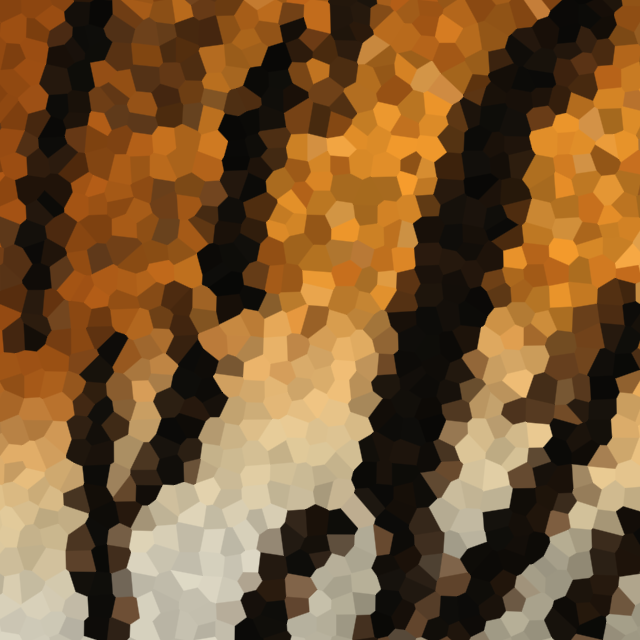
Give the GLSL for this texture, as a WebGL 2 fragment shader.

```glsl
#version 300 es
precision highp float;
// Striped tiger fur as a mosaic of flat cells: rust and gold fading to cream, under dark bands.

#define GRID 29.0          // cells across the canvas
#define JITTER 0.8         // how far sites wander inside their cell
#define RAGGED 0.016       // unevenness of the stripe outline
#define VARIATION 0.34     // brightness spread between cells
#define STRIPES 16
#define BOLD 11            // stripes from this index on are faint brown

uniform vec2 u_resolution;
out vec4 outColor;

const vec3 INK   = vec3(0.045, 0.042, 0.032);
const vec3 UMBER = vec3(0.25, 0.14, 0.06);
const vec3 RUST  = vec3(0.60, 0.30, 0.07);
const vec3 GOLD  = vec3(0.82, 0.52, 0.15);
const vec3 PEACH = vec3(0.86, 0.68, 0.42);
const vec3 CREAM = vec3(0.83, 0.75, 0.58);
const vec3 ASH   = vec3(0.80, 0.78, 0.71);
const vec3 OLIVE = vec3(0.55, 0.52, 0.42);

// Stripe spines: upper end, lower end, and (sideways bend, upper radius, lower radius)
const vec2 TOP[STRIPES] = vec2[](
  vec2(0.15, 1.0), vec2(0.46, 0.94), vec2(0.56, 1.0), vec2(0.92, 1.0),
  vec2(0.735, 0.66), vec2(0.625, 0.26), vec2(0.168, 0.455), vec2(0.305, 0.41),
  vec2(0.51, 0.19), vec2(0.985, 0.49), vec2(1.0, 0.17), vec2(0.265, 0.54),
  vec2(0.33, 1.0), vec2(0.97, 0.55), vec2(0.45, 0.84), vec2(0.93, 0.93));
const vec2 TIP[STRIPES] = vec2[](
  vec2(0.045, 0.46), vec2(0.365, 0.55), vec2(0.525, 0.9), vec2(0.735, 0.66),
  vec2(0.625, 0.26), vec2(0.585, 0.0), vec2(0.165, 0.03), vec2(0.19, 0.2),
  vec2(0.41, 0.0), vec2(0.70, 0.02), vec2(0.9, 0.02), vec2(0.305, 0.42),
  vec2(0.275, 0.85), vec2(0.81, 0.35), vec2(0.53, 0.83), vec2(0.86, 0.84));
const vec3 FORM[STRIPES] = vec3[](
  vec3(-0.02, 0.036, 0.018), vec3(-0.03, 0.03, 0.045), vec3(0.0, 0.025, 0.018),
  vec3(-0.035, 0.045, 0.062), vec3(-0.005, 0.07, 0.062), vec3(0.03, 0.04, 0.028),
  vec3(-0.015, 0.026, 0.028), vec3(0.03, 0.042, 0.022), vec3(-0.02, 0.035, 0.042),
  vec3(0.025, 0.033, 0.044), vec3(0.0, 0.03, 0.035), vec3(0.0, 0.02, 0.03),
  vec3(0.0, 0.028, 0.024), vec3(0.0, 0.024, 0.02), vec3(0.0, 0.024, 0.02),
  vec3(0.0, 0.03, 0.03));

vec3 hash3(vec2 p) {
  vec3 q = fract(p.xyx * vec3(0.1031, 0.1030, 0.0973));
  q += dot(q, q.yxz + 33.33);
  return fract((q.xxy + q.yzz) * q.zyx);
}

// Signed distance to a bent, tapering band
float stripe(vec2 p, vec2 a, vec2 b, vec3 form) {
  vec2 axis = b - a;
  float t = clamp(dot(p - a, axis) / dot(axis, axis), 0.0, 1.0);
  vec2 spine = mix(a, b, t) + vec2(form.x * 4.0 * t * (1.0 - t), 0.0);
  return length(p - spine) - mix(form.y, form.z, t);
}

// Undercoat: ash belly rising through cream and peach to gold, rust at the upper left
vec3 undercoat(vec2 p) {
  float h = p.y + 0.12 * (1.0 - smoothstep(0.08, 0.32, p.x))
                + 0.08 * smoothstep(0.8, 0.95, p.x);
  vec3 c = mix(ASH, CREAM, smoothstep(0.13, 0.30, h));
  c = mix(c, PEACH, smoothstep(0.28, 0.42, h));
  c = mix(c, GOLD, smoothstep(0.42, 0.57, h));
  float rust = (1.0 - smoothstep(0.05, 0.5, p.x)) * smoothstep(0.35, 0.6, h);
  rust = max(rust, 0.55 * smoothstep(0.8, 1.0, p.y));
  c = mix(c, RUST, rust);
  float shade = smoothstep(0.42, 0.56, p.x) * (1.0 - smoothstep(0.08, 0.26, p.y));
  return mix(c, OLIVE, 0.55 * shade);
}

// Flat colour of one cell, taken at its site
vec3 cellColor(vec2 p, vec3 rnd) {
  float warm = smoothstep(0.3, 0.6, p.y);
  float wild = warm * (1.0 - smoothstep(0.2, 0.5, p.x));
  vec3 c = undercoat(p);
  c = mix(c, RUST, warm * 0.75 * smoothstep(0.6, 1.0, rnd.y));
  c = mix(c, PEACH, warm * 0.5 * smoothstep(0.8, 1.0, rnd.z));
  c *= 1.0 + VARIATION * (rnd.x - 0.55) * (0.6 + 0.6 * warm);
  c = mix(c, UMBER, wild * 0.8 * smoothstep(0.68, 0.95, rnd.z));

  float bold = 1.0, faint = 1.0;
  for (int i = 0; i < STRIPES; i++) {
    float d = stripe(p, TOP[i], TIP[i], FORM[i]);
    if (i < BOLD) bold = min(bold, d); else faint = min(faint, d);
  }
  float rough = RAGGED * (rnd.y - 0.5);
  vec3 brown = UMBER * (0.6 + 0.9 * rnd.x);
  c = mix(c, brown, 0.85 * (1.0 - smoothstep(-0.008, 0.014, faint + rough)));
  c = mix(c, brown, 0.8 * (1.0 - smoothstep(0.0, 0.022, bold + rough)));
  vec3 ink = mix(INK, UMBER, 0.45 * rnd.z * rnd.z) * (0.7 + 0.6 * rnd.x);
  return mix(c, ink, 1.0 - smoothstep(-0.012, 0.004, bold + rough));
}

void main() {
  vec2 g = gl_FragCoord.xy / u_resolution * GRID;
  vec2 base = floor(g), near = g, next = g, nearId = base, nextId = base;
  float d1 = 1e3, d2 = 1e3;

  // Two closest sites
  for (int y = -2; y <= 2; y++)
    for (int x = -2; x <= 2; x++) {
      vec2 id = base + vec2(x, y);
      vec2 site = id + 0.5 + JITTER * (hash3(id + 17.0).xy - 0.5);
      float d = dot(site - g, site - g);
      if (d < d1) {
        d2 = d1; next = near; nextId = nearId;
        d1 = d; near = site; nearId = id;
      } else if (d < d2) { d2 = d; next = site; nextId = id; }
    }

  // Smooth the border between the two cells over about a pixel
  float border = (d2 - d1) / (2.0 * length(next - near));
  float pixel = GRID / min(u_resolution.x, u_resolution.y);
  float cover = 0.5 + 0.5 * clamp(border / (0.7 * pixel), 0.0, 1.0);
  vec3 c = mix(cellColor(next / GRID, hash3(nextId + 71.0)),
               cellColor(near / GRID, hash3(nearId + 71.0)), cover);
  outColor = vec4(clamp(c, 0.0, 1.0), 1.0);
}
```
